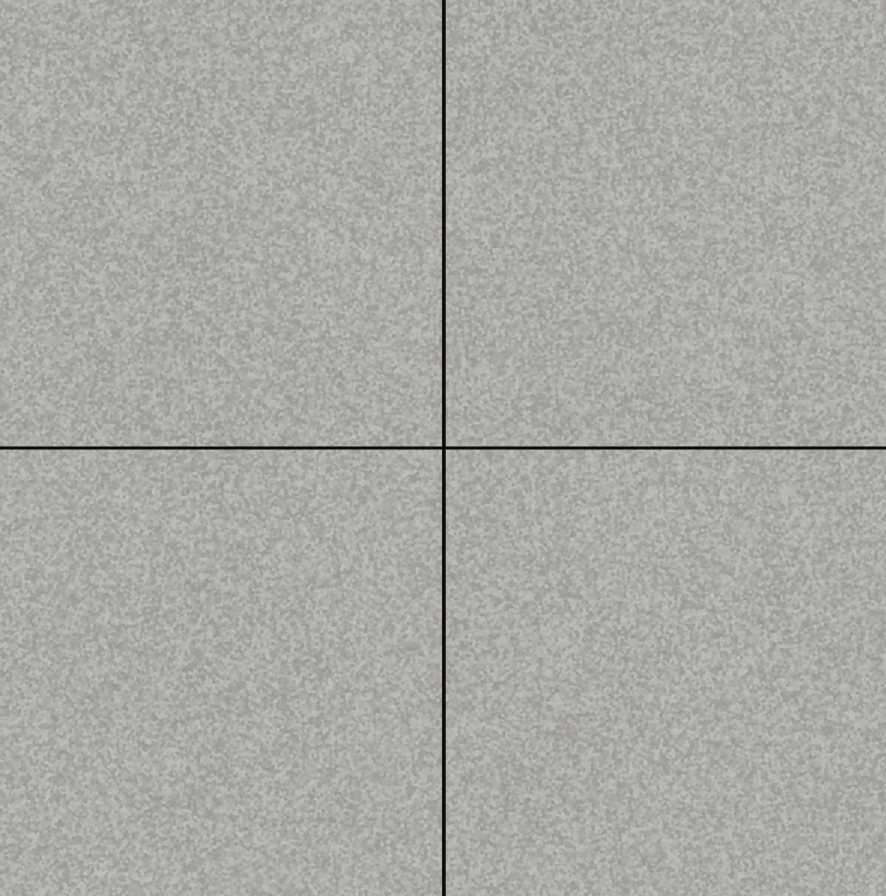
Write a Shadertoy shader that draws this texture.

```glsl
vec3 hash3(vec2 p) {
    vec3 q = fract(p.xyx * vec3(0.1031, 0.1030, 0.0973));
    q += dot(q, q.yxz + 33.33);
    return fract((q.xxy + q.yzz) * q.zyx);
}

// Cellular grain: jittered points blended by distance, centred on zero
float grain(vec2 p) {
    vec2 cell = floor(p);
    float total = 0.0, weight = 0.0;
    for (int y = -1; y <= 1; y++) {
        for (int x = -1; x <= 1; x++) {
            vec2 id = cell + vec2(x, y);
            vec3 rnd = hash3(id + 17.0);
            vec2 d = id + rnd.xy - p;
            float w = exp(-5.0 * dot(d, d));
            total += w * rnd.z;
            weight += w;
        }
    }
    return total / weight - 0.5;
}

// Broad, faint tonal drift from layered sines
float mottle(vec2 p) {
    float sum = 0.0, amp = 0.5;
    for (int i = 0; i < 4; i++) {
        sum += amp * sin(p.x + 1.7 * sin(p.y)) * sin(p.y + 1.3 * sin(p.x));
        p = mat2(1.5, 1.1, -1.1, 1.5) * p + 2.3;
        amp *= 0.6;
    }
    return sum;
}

void mainImage(out vec4 fragColor, in vec2 fragCoord) {
    vec2 uv = fragCoord / iResolution.xy;
    vec2 p = fragCoord / iResolution.y;
    vec2 tiles = vec2(2.0);
    vec2 tile = floor(uv * tiles);

    // Speckled stone, with its own grain in each tile
    vec2 stonePos = p + tile * 3.7;
    float speckle = grain(stonePos * 300.0);
    float tone = 0.15 * speckle + 0.007 * mottle(stonePos * 14.0);
    vec3 color = vec3(0.678, 0.669, 0.653) + tone * vec3(0.98, 1.0, 1.04);

    // Dark joints between tiles, none along the outer border
    vec2 joint = clamp(round(uv * tiles), vec2(1.0), tiles - 1.0) / tiles;
    vec2 dist = abs(uv - joint - vec2(0.001, 0.0));
    vec2 halfWidth = vec2(0.0021, 0.0017);
    vec2 soft = max(0.8 / iResolution.xy, vec2(0.0008));
    vec2 line = 1.0 - smoothstep(halfWidth - soft, halfWidth + soft, dist);
    color = mix(color, vec3(0.045, 0.045, 0.035), max(line.x, line.y));

    fragColor = vec4(color, 1.0);
}
```
